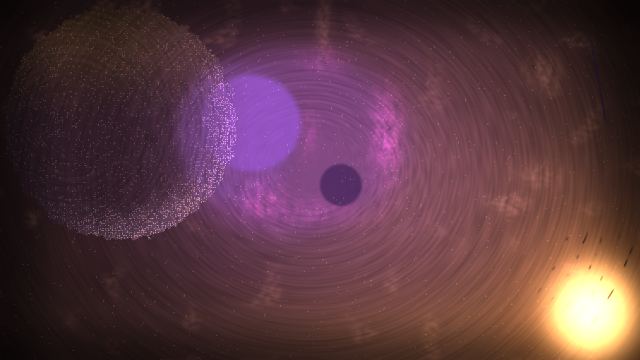
Give the GLSL for this background, as a Shadertoy shader.

```glsl
// A dusky lens-like space: a violet disc, a dark hole, a ragged dusty disc and a low sun.
// Soft elliptical glows are layered, then swept with concentric gradient-noise streaks,
// sparkling dust cells and thin dark arcs.

float hash(vec2 p) {
    vec3 q = fract(vec3(p.xyx) * 0.1031);
    q += dot(q, q.yzx + 33.33);
    return fract((q.x + q.y) * q.z);
}

vec2 gradient(vec2 cell) {
    float a = 6.2832 * hash(cell);
    return vec2(cos(a), sin(a));
}

// Gradient noise, roughly -0.7 to 0.7
float noise(vec2 p) {
    vec2 i = floor(p), f = fract(p);
    vec2 u = f * f * f * (f * (f * 6.0 - 15.0) + 10.0), e = vec2(0, 1);
    float low = mix(dot(gradient(i), f), dot(gradient(i + e.yx), f - e.yx), u.x);
    float high = mix(dot(gradient(i + e), f - e), dot(gradient(i + 1.0), f - 1.0), u.x);
    return mix(low, high, u.y);
}

float glow(vec2 p, vec2 centre, vec2 size) {
    vec2 q = (p - centre) / size;
    return exp(-dot(q, q));
}

// Soft-edged ellipse mask
float disc(vec2 p, vec2 centre, vec2 radius, float soft) {
    return 1.0 - smoothstep(1.0 - soft, 1.0 + soft, length((p - centre) / radius));
}

// Streaks circling a centre; the direction vector keeps them seamless
float streaks(vec2 q, float frequency) {
    float r = length(q);
    vec2 dir = q / max(r, 0.001);
    return noise(vec2(r * frequency + dir.x * 5.0, dir.y * 5.0 + r * 3.0)) * smoothstep(0.02, 0.2, r);
}

// Randomly lit grains, one jittered in each cell
float dust(vec2 p, float scale, float density) {
    vec2 cell = floor(p * scale);
    vec2 jitter = 0.5 + 0.5 * (vec2(hash(cell + 13.0), hash(cell + 37.0)) - 0.5);
    float grain = 1.0 - smoothstep(0.15, 0.65, length(fract(p * scale) - jitter));
    return grain * step(1.0 - density, hash(cell)) * (0.3 + 0.7 * hash(cell + 71.0));
}

void mainImage(out vec4 fragColor, in vec2 fragCoord) {
    vec2 p = fragCoord / iResolution.y;
    float width = iResolution.x / iResolution.y;
    vec2 swirl = (p - vec2(0.9, 0.53)) * vec2(0.94, 1.08);
    float radius = length(swirl);
    float sunDist = length((p - vec2(1.648, 0.132)) * vec2(1.0, 0.94));

    // Mauve haze, warmer toward the sun
    vec3 col = vec3(0.125, 0.075, 0.075);
    col += vec3(0.29, 0.175, 0.24) * glow(p, vec2(1.0, 0.5), vec2(0.58, 0.46));
    col += vec3(0.47, 0.30, 0.15) * exp(-sunDist * 2.6);
    col += vec3(0.12, 0.08, 0.02) * glow(p, vec2(1.15, 0.06), vec2(0.55, 0.13));
    col += vec3(0.06, 0.02, 0.11) * glow(p, vec2(0.82, 0.60), vec2(0.46, 0.34));

    // Violet lens and its magenta flares
    col = mix(col, vec3(0.51, 0.28, 0.56), 0.62 * disc(p, vec2(0.80, 0.605), vec2(0.32, 0.255), 0.22));
    float flicker = 0.75 + 0.8 * noise(p * vec2(55.0, 24.0)) + 0.5 * noise(p * 90.0);
    float flares = glow(p, vec2(1.075, 0.62), vec2(0.04, 0.12));
    flares += 0.8 * glow(p, vec2(0.72, 0.46), vec2(0.06, 0.055));
    flares += 0.4 * glow(p, vec2(0.86, 0.62), vec2(0.025, 0.06));
    flares += 0.4 * glow(p, vec2(0.90, 0.83), vec2(0.06, 0.04));
    flares += 0.35 * glow(p, vec2(0.86, 0.41), vec2(0.16, 0.04));
    col += vec3(0.32, 0.08, 0.24) * flares * max(flicker, 0.0);

    // Scattered rusty patches outside the lens
    float patches = 0.5 * smoothstep(0.2, 0.55, noise(p * vec2(9.0, 11.0) + 3.7));
    patches *= 0.5 + 0.9 * noise(p * vec2(50.0, 75.0));
    patches += 0.6 * glow(p, vec2(0.90, 0.93), vec2(0.022, 0.09)) * flicker;
    patches += 0.6 * glow(p, vec2(1.51, 0.80), vec2(0.05, 0.05)) * flicker;
    patches += 0.5 * glow(p, vec2(1.50, 0.51), vec2(0.07, 0.04)) * flicker;
    col += vec3(0.30, 0.20, 0.15) * max(patches, 0.0) * smoothstep(0.24, 0.42, radius);

    // Ragged dusty disc, clearer where it crosses the lens
    vec2 d = p - vec2(0.334, 0.657);
    float ragged = length(d) + 0.014 * noise(d * 28.0) + 0.014 * noise(d * 95.0);
    float dusty = 1.0 - smoothstep(0.319, 0.325, ragged);
    float rim = dusty * smoothstep(0.20, 0.32, ragged);
    float lit = smoothstep(-0.15, 0.9, dot(d / max(length(d), 0.001), vec2(0.78, -0.62)));
    vec3 dustCol = mix(vec3(0.18, 0.11, 0.15), vec3(0.25, 0.17, 0.12), smoothstep(-0.02, 0.28, d.y));
    dustCol += vec3(0.12, 0.07, 0.12) * smoothstep(-0.05, 0.25, d.x);
    dustCol += vec3(0.17, 0.14, 0.17) * rim * lit;
    col = mix(col, dustCol, dusty * mix(0.85, 0.5, smoothstep(0.46, 0.62, p.x)));

    // Bright violet disc in a lilac halo, and the dark hole
    float violet = disc(p, vec2(0.697, 0.657), vec2(0.138, 0.134), 0.09);
    col = mix(col, vec3(0.50, 0.30, 0.62), 0.45 * disc(p, vec2(0.66, 0.63), vec2(0.165, 0.19), 0.2));
    col = mix(col, vec3(0.59, 0.33, 0.78), violet * mix(0.3, 0.9, smoothstep(0.57, 0.70, p.x)));
    col = mix(col, vec3(0.31, 0.17, 0.38), 0.9 * disc(p, vec2(0.947, 0.486), vec2(0.058), 0.1));

    // Concentric streaks and glittering dust
    float sweep = 0.5 * streaks(swirl, 45.0) + streaks(swirl * 1.03, 130.0);
    col *= 1.0 + 0.17 * sweep * (1.0 - 0.7 * violet);
    col *= 1.0 + 0.2 * dusty * streaks(d + vec2(0.1, 0.0), 110.0);
    float density = 0.015 + 0.5 * rim * lit + 0.12 * dusty + 0.12 * min(flares, 1.0);
    vec3 grainCol = mix(vec3(0.60, 0.38, 0.22), vec3(0.46, 0.42, 0.62), hash(floor(p * 210.0) + 9.0));
    col += grainCol * dust(p, 210.0, density) * (0.35 + 0.5 * lit * rim);

    // Darkened borders
    vec2 border = min(p, vec2(width, 1.0) - p);
    col *= mix(0.5, 1.0, smoothstep(0.0, 0.2, border.x)) * mix(0.6, 1.0, smoothstep(0.0, 0.15, border.y));
    col *= 1.0 - 0.5 * glow(p, vec2(width, 1.0), vec2(0.3, 0.4));

    // Sun, crossed by thin dark arcs and one long scratch
    col += vec3(1.25, 0.98, 0.62) * 1.1 * exp(-pow(sunDist / 0.112, 2.6));
    col += vec3(0.30, 0.17, 0.05) * exp(-pow(sunDist / 0.19, 2.0));
    float angle = atan(swirl.y, swirl.x);
    for (float i = 0.0; i < 5.0; i++) {
        float wobble = 0.004 * noise(p * 20.0);
        float line = 1.0 - smoothstep(0.001, 0.004, abs(radius - 0.67 - 0.042 * i + wobble));
        float span = 1.0 - smoothstep(0.08, 0.2, abs(angle + 0.42));
        col *= 1.0 - 0.55 * line * span * smoothstep(0.0, 0.3, noise(vec2(angle * 18.0, i * 7.3)));
    }
    float scratch = abs(p.x - 1.643 - 0.18 * (0.884 - p.y) + 0.004 * noise(p * 30.0));
    float reach = smoothstep(0.64, 0.68, p.y) * (1.0 - smoothstep(0.86, 0.92, p.y));
    col = mix(col, vec3(0.12, 0.06, 0.15), 0.7 * reach * (1.0 - smoothstep(0.001, 0.005, scratch)));

    fragColor = vec4(clamp(col, 0.0, 1.0), 1.0);
}
```
